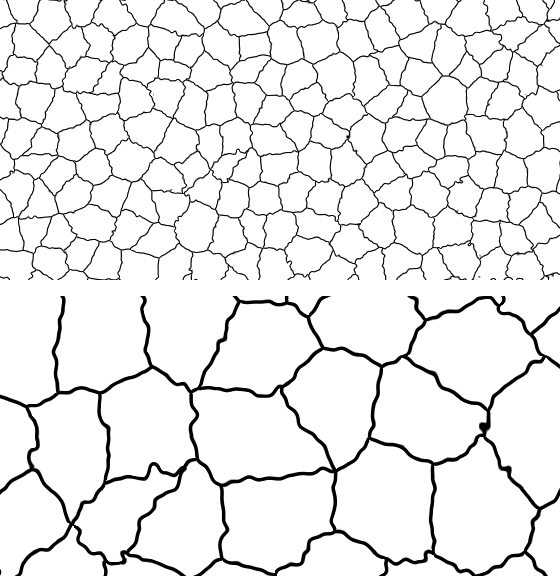
Top: the whole. Bottom: its middle third, enlarged.
Write a Shadertoy shader that draws this pattern.

```glsl
vec2 hash2(vec2 p) {
    vec3 q = fract(p.xyx * vec3(0.1031, 0.1030, 0.0973));
    q += dot(q, q.yzx + 33.33);
    return fract((q.xx + q.yz) * q.zy);
}

// Smooth two-channel value noise in -0.5..0.5
vec2 noise2(vec2 p) {
    vec2 i = floor(p), f = fract(p);
    f = f * f * (3.0 - 2.0 * f);
    vec2 low = mix(hash2(i), hash2(i + vec2(1, 0)), f.x);
    vec2 high = mix(hash2(i + vec2(0, 1)), hash2(i + vec2(1, 1)), f.x);
    return mix(low, high, f.y) - 0.5;
}

// Gentle bends plus fine roughness whose strength varies from place to place
vec2 warp(vec2 p) {
    float roughness = 1.0 + 1.1 * noise2(p * 9.0 + 70.0).x;
    vec2 bend = 0.022 * noise2(p * 14.0 + 11.0);
    vec2 jag = 0.011 * noise2(p * 38.0 + 23.0) + 0.0095 * noise2(p * 80.0 + 47.0);
    return p + bend + roughness * jag;
}

// Jittered grain centre on a staggered grid
vec2 grainCentre(vec2 cell) {
    return cell + vec2(0.5 * mod(cell.y, 2.0), 0.0) + 0.5
         + 0.72 * (hash2(cell + 130.0) - 0.5);
}

// Distance to the nearest grain border (x) and the border normal (yz)
vec3 grainBorder(vec2 p) {
    vec2 base = floor(p), nearest = vec2(9.0);
    for (int y = -2; y <= 2; y++)
    for (int x = -2; x <= 2; x++) {
        vec2 toCentre = grainCentre(base + vec2(x, y)) - p;
        if (dot(toCentre, toCentre) < dot(nearest, nearest)) nearest = toCentre;
    }
    vec3 border = vec3(9.0, 1.0, 0.0);
    for (int y = -2; y <= 2; y++)
    for (int x = -3; x <= 2; x++) {
        vec2 toCentre = grainCentre(base + vec2(x, y)) - p;
        vec2 between = toCentre - nearest;
        if (dot(between, between) > 1e-5) {
            vec2 normal = normalize(between);
            float d = dot(0.5 * (toCentre + nearest), normal);
            if (d < border.x) border = vec3(d, normal);
        }
    }
    return border;
}

void mainImage(out vec4 fragColor, in vec2 fragCoord) {
    float pixel = 1.0 / iResolution.y;
    vec2 p = fragCoord * pixel;
    vec2 warped = warp(p);
    vec3 border = grainBorder(warped * 8.8);

    // Undo the stretch of the warp so the line keeps an even width
    float eps = 0.0008;
    vec2 slopeX = (warp(p + vec2(eps, 0)) - warped) / eps;
    vec2 slopeY = (warp(p + vec2(0, eps)) - warped) / eps;
    float stretch = length(vec2(dot(slopeX, border.yz), dot(slopeY, border.yz)));
    float d = border.x / 8.8 / max(stretch, 0.4);

    float ink = clamp((0.0021 - d) / pixel + 0.5, 0.0, 1.0);
    fragColor = vec4(vec3(1.0 - ink), 1.0);
}
```
